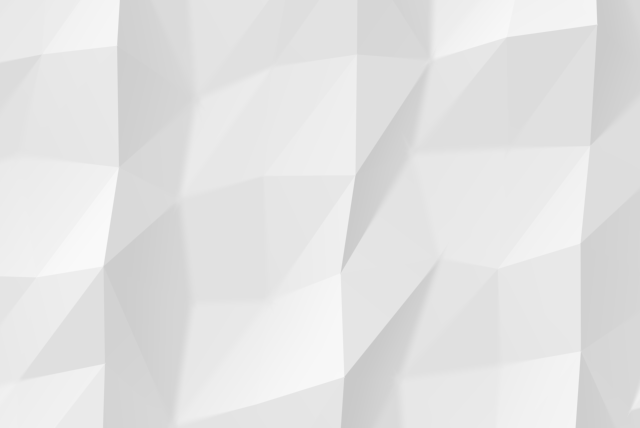
Give the GLSL for this background, as a WebGL 2 fragment shader.

```glsl
#version 300 es
precision highp float;

uniform vec2 u_resolution;
out vec4 fragColor;

const vec2 CELL = vec2(0.185, 0.254);
const vec2 ORIGIN = vec2(0.26, 0.13);

// Layered sines give each grid point a repeatable offset in -1..1.
vec3 wobble(vec2 id) {
    vec3 phase = id.x * vec3(2.4, 4.1, 1.7) + id.y * vec3(3.7, 1.9, 5.3);
    return 0.6 * sin(phase + vec3(0.4, 1.3, 2.6)) + 0.4 * sin(phase.yzx * 2.3 + id.x);
}

// Corner of the folded sheet: position in xy, height in z.
vec3 foldPoint(vec2 id) {
    float ridge = mod(id.x + 2.0, 3.0) * 0.5;  // valley 0, slope 0.5, crest 1
    float panel = floor((id.x + 2.0) / 3.0);
    vec3 jitter = wobble(id);
    vec2 pos = ORIGIN + id * CELL;
    pos.x += 0.012 * (id.y - 1.5) - 0.015 * (1.0 - ridge);
    pos.y -= 0.055 * (1.0 - ridge) + 0.05 * sin(panel * 2.2);
    pos += jitter.xy * vec2(mix(0.055, 0.014, ridge), 0.035);
    float step = mod(id.y + panel, 2.0);
    float height = 0.105 * ridge + 0.045 * step + 0.026 * jitter.z;
    return vec3(pos, height);
}

float cross2(vec2 a, vec2 b) {
    return a.x * b.y - a.y * b.x;
}

// Adds one counter-clockwise facet: x gathers tone, y gathers coverage.
void addFacet(vec2 p, vec3 a, vec3 b, vec3 c, float pixel, inout vec2 total) {
    vec2 ab = b.xy - a.xy, bc = c.xy - b.xy, ca = a.xy - c.xy;
    vec3 side = vec3(cross2(bc, p - b.xy), cross2(ca, p - c.xy), cross2(ab, p - a.xy));
    vec3 inset = side / vec3(length(bc), length(ca), length(ab));
    float nearest = min(inset.x, min(inset.y, inset.z));

    // Edges are crisp on the crests and blurred down in the valleys.
    vec3 normal = cross(b - a, c - a);
    float height = dot(side, vec3(a.z, b.z, c.z)) / normal.z;
    float lift = smoothstep(0.0, 0.15, height);
    float blur = pixel + 0.012 * (1.0 - smoothstep(0.1, 0.6, lift));
    float coverage = smoothstep(-blur, blur, nearest);
    if (coverage <= 0.0) return;

    // Light from the upper left, fading softly into the valleys.
    float light = dot(normal.xy / normal.z, vec2(-0.12, 0.13));
    light = 0.085 * tanh(light / 0.085);
    float tone = 0.885 + light * mix(0.6, 1.2, lift) + 0.06 * (height - 0.08);
    total += coverage * vec2(clamp(tone, 0.76, 0.975), 1.0);
}

void main() {
    vec2 p = gl_FragCoord.xy / u_resolution.y;
    float pixel = 0.8 / u_resolution.y;
    vec2 home = floor((p - ORIGIN) / CELL);
    vec2 total = vec2(0.0);

    // Split each nearby quad along one of its diagonals.
    for (int j = -1; j <= 1; j++) {
        for (int i = -1; i <= 1; i++) {
            vec2 id = home + vec2(i, j);
            vec3 lowLeft = foldPoint(id);
            vec3 lowRight = foldPoint(id + vec2(1.0, 0.0));
            vec3 topLeft = foldPoint(id + vec2(0.0, 1.0));
            vec3 topRight = foldPoint(id + vec2(1.0, 1.0));
            if (wobble(id + 7.0).x > -0.3) {
                addFacet(p, lowLeft, lowRight, topRight, pixel, total);
                addFacet(p, lowLeft, topRight, topLeft, pixel, total);
            } else {
                addFacet(p, lowLeft, lowRight, topLeft, pixel, total);
                addFacet(p, lowRight, topRight, topLeft, pixel, total);
            }
        }
    }

    float tone = total.y > 0.0 ? total.x / total.y : 0.88;
    fragColor = vec4(vec3(tone), 1.0);
}
```
